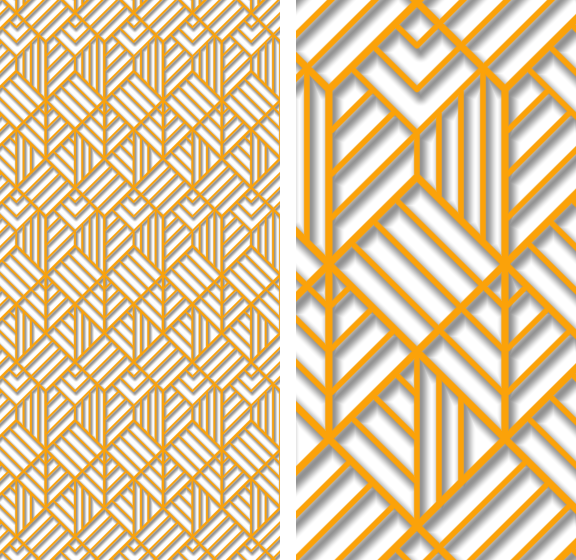
Left, the full canvas; right, a detail of the centre.
Write a Shadertoy shader that draws this pattern.

```glsl
const vec2 CELL = vec2(8.0, 24.0);         // one repeat, in lattice units
const vec2 REPEATS = vec2(4.77, 3.207);    // repeats across and down the canvas
const vec2 ANCHOR = vec2(0.4773, 0.3346);  // lattice origin, measured from top left
const float FRAME_HALF = 0.165;
const float BAR_HALF = 0.13;
const vec3 PAPER = vec3(1.0);
const vec3 SHADE = vec3(0.57);
const vec3 ORANGE = vec3(0.985, 0.635, 0.035);

// Position relative to the nearest repeat of a motif centre
vec2 around(vec2 p, vec2 centre) {
    return mod(p - centre + 0.5 * CELL, CELL) - 0.5 * CELL;
}

float segment(vec2 p, vec2 a, vec2 b) {
    vec2 ap = p - a, ab = b - a;
    return length(ap - ab * clamp(dot(ap, ab) / dot(ab, ab), 0.0, 1.0));
}

// Distance to a row of segments whose ends advance by fixed steps
float stripes(vec2 p, vec2 a, vec2 stepA, vec2 b, vec2 stepB, int count) {
    float d = 1e3;
    for (int i = 0; i < count; i++) {
        float k = float(i);
        d = min(d, segment(p, a + k * stepA, b + k * stepB));
    }
    return d;
}

// Diagonal bars crossing a diamond
float hatch(vec2 p) {
    return stripes(p, vec2(-1, -3), vec2(-1, 1), vec2(3, 1), vec2(-1, 1), 3);
}

// Growing diagonals rising from a vertical axis
float veins(vec2 p) {
    return stripes(p, vec2(0, -2), vec2(0, 2), vec2(1, -3), vec2(1, 1), 3);
}

float diamond(vec2 p) {
    return segment(abs(p), vec2(4, 0), vec2(0, 4));
}

// Signed distance to the whole lattice, y pointing down
float lattice(vec2 p, float frameHalf, float barHalf) {
    vec2 chevron = around(p, vec2(0, 4));
    vec2 column = around(p, vec2(0, 6));
    vec2 slope = around(p, vec2(-2, 6));
    vec2 falling = around(p, vec2(0, 12));
    vec2 leaf = around(p, vec2(4, 16));
    vec2 split = around(p, vec2(0, 20));
    vec2 rising = around(p, vec2(4, 24));

    // Diamond outlines and the long spines
    float frame = min(diamond(falling), min(diamond(split), diamond(rising)));
    frame = min(frame, segment(leaf, vec2(0, -12), vec2(0, 4)));

    // Diagonal bars and chevrons
    float bars = min(hatch(falling), hatch(vec2(-rising.x, rising.y)));
    bars = min(bars, veins(vec2(abs(leaf.x), leaf.y)));
    bars = min(bars, veins(vec2(abs(chevron.x), chevron.y)));
    bars = min(bars, veins(vec2(-split.x, split.y)));
    bars = min(bars, stripes(slope, vec2(-2, 0), vec2(0, 2), vec2(0, -2), vec2(1, 1), 3));

    // Upright bars
    bars = min(bars, stripes(column, vec2(0, 0), vec2(1, -1), vec2(0, 2), vec2(1, 1), 4));
    bars = min(bars, stripes(split, vec2(0, -4), vec2(1, 1), vec2(0, 4), vec2(1, -1), 3));

    return min(frame - frameHalf, bars - barHalf);
}

void mainImage(out vec4 fragColor, in vec2 fragCoord) {
    vec2 uv = fragCoord / iResolution.xy;
    vec2 scale = REPEATS * CELL;
    vec2 p = (vec2(uv.x, 1.0 - uv.y) - ANCHOR) * scale;
    float edge = max(0.75 * scale.x / iResolution.x, 0.04);

    // Soft drop shadow to the lower right
    float shadowDist = lattice(p - vec2(0.17, 0.29), FRAME_HALF, BAR_HALF);
    float shadow = 1.0 - smoothstep(-0.16, 0.4, shadowDist);
    vec3 color = mix(PAPER, SHADE, shadow);

    // Flat orange lines
    float line = lattice(p, FRAME_HALF, BAR_HALF);
    color = mix(color, ORANGE, 1.0 - smoothstep(-edge, edge, line));

    fragColor = vec4(color, 1.0);
}
```
